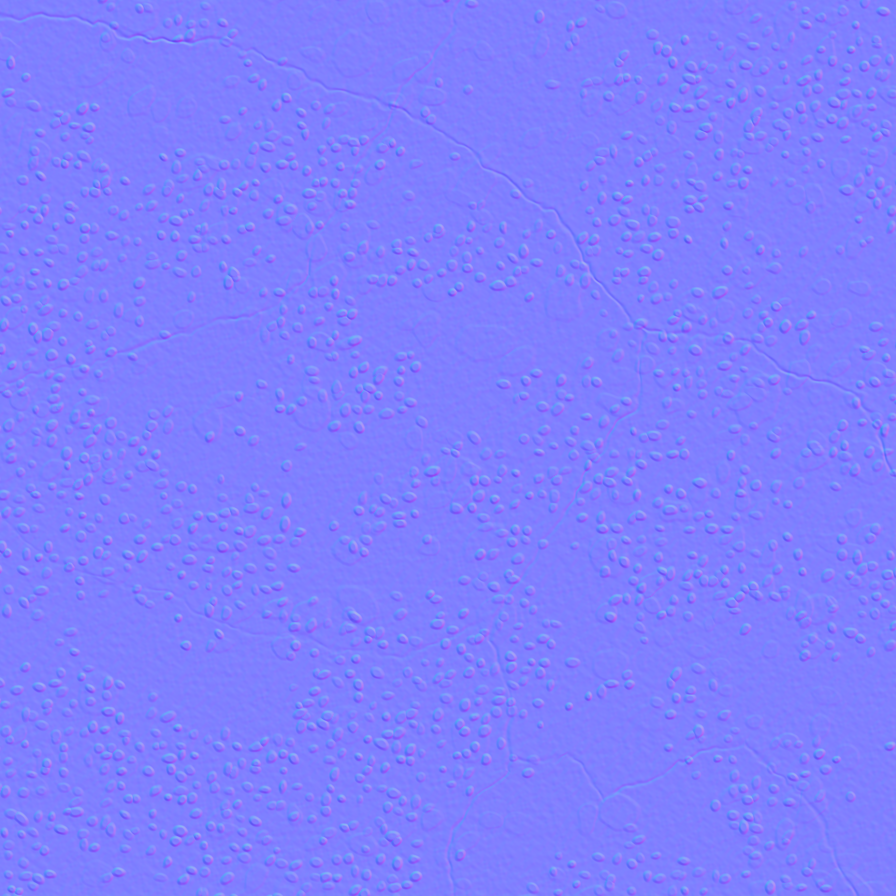
Give the GLSL for this texture map, as a Shadertoy shader.

```glsl
const int PATH_POINTS = 8;

float hash(vec2 p) {
    return fract(sin(dot(p, vec2(127.1, 311.7))) * 43758.5453);
}

vec2 hash2(vec2 p) {
    return vec2(hash(p), hash(p + 57.3));
}

mat2 rotation(float a) {
    return mat2(cos(a), sin(a), -sin(a), cos(a));
}

float noise(vec2 p) {
    vec2 i = floor(p), f = fract(p);
    f = f * f * (3.0 - 2.0 * f);
    float low = mix(hash(i), hash(i + vec2(1, 0)), f.x);
    float high = mix(hash(i + vec2(0, 1)), hash(i + vec2(1, 1)), f.x);
    return mix(low, high, f.y);
}

vec2 warp(vec2 p, float frequency, float amount) {
    vec2 q = p * frequency;
    return p + amount * (vec2(noise(q), noise(q + 31.7)) - 0.5);
}

// Clustered flat-topped ellipses, one candidate per grid cell
float blisters(vec2 p, float grid, vec2 radii, float stretch, float density, float edge, float seed) {
    vec2 home = floor(p * grid);
    float height = 0.0;
    for (int y = -1; y <= 1; y++)
    for (int x = -1; x <= 1; x++) {
        vec2 cell = home + vec2(x, y);
        vec2 id = cell + seed;
        float cluster = smoothstep(0.2, 0.75, noise(cell * 0.23 + seed));
        if (hash(id + 3.1) > density * cluster) continue;

        vec2 center = (cell + 0.1 + 0.8 * hash2(id)) / grid;
        float angle = 0.5 + 2.4 * (hash(id + 7.7) - 0.5);
        float radius = mix(radii.x, radii.y, hash(id + 11.9));
        float aspect = 1.0 + stretch * hash(id + 17.3);
        vec2 q = (p - center) * rotation(angle);
        float d = (length(q / vec2(aspect, 1.0)) - radius);
        float top = 1.0 - smoothstep(-edge, edge, d);
        height = max(height, top * mix(0.4, 1.0, hash(id + 23.5)));
    }
    return height;
}

float segmentDistance(vec2 p, vec2 a, vec2 b) {
    vec2 ab = b - a;
    float t = clamp(dot(p - a, ab) / dot(ab, ab), 0.0, 1.0);
    return length(p - a - ab * t);
}

// Narrow groove with a shallow swelling on both sides
float crack(vec2 p, vec2 path[PATH_POINTS]) {
    float d = 1.0;
    for (int i = 0; i < PATH_POINTS - 1; i++)
        d = min(d, segmentDistance(p, path[i], path[i + 1]));
    float groove = exp(-pow(d / 0.0024, 2.0));
    float swelling = exp(-pow(d / 0.009, 2.0));
    return 0.45 * swelling - groove;
}

float cracks(vec2 p) {
    vec2 q = warp(warp(p, 22.0, 0.018), 95.0, 0.006);
    vec2 diagonal[PATH_POINTS] = vec2[](vec2(0, 0.987), vec2(0.234, 0.953), vec2(0.43, 0.88),
        vec2(0.612, 0.766), vec2(0.716, 0.642), vec2(0.833, 0.613), vec2(0.964, 0.557), vec2(1, 0.46));
    vec2 upper[PATH_POINTS] = vec2[](vec2(0.53, 1.01), vec2(0.45, 0.9), vec2(0.4, 0.81),
        vec2(0.358, 0.74), vec2(0.35, 0.69), vec2(0.286, 0.646), vec2(0.143, 0.61), vec2(-0.01, 0.57));
    vec2 middle[PATH_POINTS] = vec2[](vec2(0.722, 0.635), vec2(0.713, 0.55), vec2(0.651, 0.466),
        vec2(0.547, 0.29), vec2(0.569, 0.219), vec2(0.562, 0.14), vec2(0.508, 0.075), vec2(0.505, -0.01));
    vec2 lower[PATH_POINTS] = vec2[](vec2(0.569, 0.16), vec2(0.638, 0.154), vec2(0.677, 0.104),
        vec2(0.742, 0.143), vec2(0.833, 0.167), vec2(0.88, 0.12), vec2(0.937, 0.05), vec2(0.95, -0.01));
    vec2 left[PATH_POINTS] = vec2[](vec2(-0.01, 0.43), vec2(0.06, 0.37), vec2(0.13, 0.35),
        vec2(0.21, 0.32), vec2(0.286, 0.284), vec2(0.38, 0.28), vec2(0.456, 0.267), vec2(0.547, 0.31));
    float strength = mix(0.35, 1.2, noise(p * 26.0 + 9.0));
    return strength * (crack(q, diagonal) + 0.65 * crack(q, upper) + 0.7 * crack(q, middle)
        + 0.7 * crack(q, lower) + 0.4 * crack(q, left));
}

float grain(vec2 p) {
    vec2 q = rotation(0.6) * p;
    return 0.00025 * noise(q * 180.0) + 0.00013 * noise(q.yx * 300.0 + 13.0);
}

float surfaceHeight(vec2 p) {
    vec2 wobbly = warp(p, 60.0, 0.007);
    float small = blisters(warp(p, 110.0, 0.002), 62.0, vec2(0.0030, 0.0050), 0.6, 0.7, 0.0018, 5.0);
    float medium = blisters(wobbly, 30.0, vec2(0.007, 0.012), 0.8, 0.5, 0.002, 41.0);
    float large = blisters(wobbly, 14.0, vec2(0.014, 0.022), 0.6, 0.35, 0.0024, 83.0);
    return 0.0011 * small + 0.0004 * medium + 0.0004 * large
        + 0.0007 * cracks(p) + grain(p);
}

void mainImage(out vec4 fragColor, in vec2 fragCoord) {
    vec2 p = fragCoord / iResolution.y;

    // Surface slope by central differences
    vec2 offset = vec2(0.0009, 0.0);
    vec2 slope = vec2(surfaceHeight(p + offset.xy) - surfaceHeight(p - offset.xy),
                      surfaceHeight(p + offset.yx) - surfaceHeight(p - offset.yx)) / (2.0 * offset.x);

    // Pack the unit normal into colour
    vec3 normal = normalize(vec3(-slope, 1.0));
    fragColor = vec4(0.5 + 0.5 * normal, 1.0);
}
```
